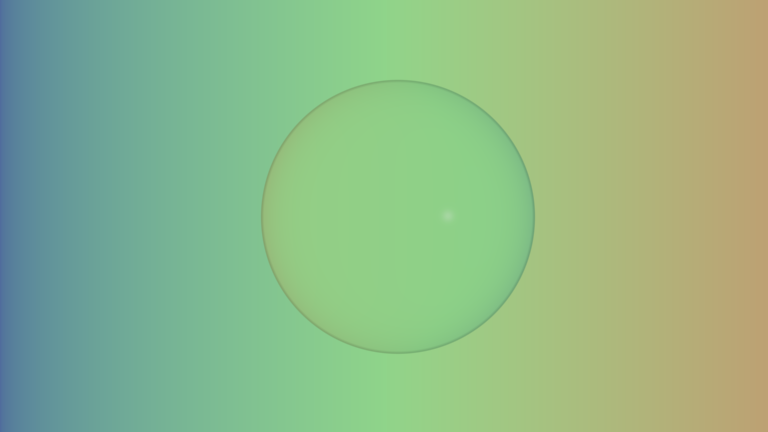
Write a Shadertoy shader that draws this background.

```glsl
const vec3 BLUE = vec3(0.31, 0.40, 0.61);
const vec3 GREEN = vec3(0.56, 0.83, 0.54);
const vec3 TAN = vec3(0.74, 0.63, 0.45);

// Horizontal gradient: fast rise out of blue, gentle fall into tan
vec3 backdrop(float x) {
    float left = clamp(2.0 * x, 0.0, 1.0);
    float right = clamp(2.0 * x - 1.0, 0.0, 1.0);
    vec3 cool = mix(BLUE, GREEN, pow(vec3(left), vec3(0.6, 0.43, 1.2)));
    vec3 warm = mix(GREEN, TAN, pow(vec3(right), vec3(0.8, 1.2, 1.0)));
    return x < 0.5 ? cool : warm;
}

// Glass ball: p is the position measured in ball radii
vec3 glassBall(vec2 p, vec2 glintPos, float glintSize) {
    float r = min(length(p), 1.0);
    float edge = pow(r, 8.0);

    // Flipped refraction, strongest near the silhouette
    float bend = p.x * (0.035 + 0.115 * edge);
    vec3 color = backdrop(0.518 - bend);

    // Soft shading towards the edge and a thin dark rim
    color *= 0.985 - 0.055 * edge;
    color *= 1.0 - 0.13 * smoothstep(0.975, 1.0, r);

    // Small specular glint
    vec2 q = (p - glintPos) / glintSize;
    return mix(color, vec3(0.9), 0.27 * exp(-dot(q, q)));
}

void mainImage(out vec4 fragColor, in vec2 fragCoord) {
    vec2 uv = fragCoord / iResolution.xy;
    vec2 pos = (fragCoord - 0.5 * iResolution.xy) / iResolution.y;
    float pixel = 1.0 / iResolution.y;

    vec2 ballCenter = vec2(0.0324, -0.002);
    float ballRadius = 0.317;
    vec2 p = (pos - ballCenter) / ballRadius;

    float dist = length(pos - ballCenter) - ballRadius;
    float coverage = 1.0 - smoothstep(-pixel, pixel, dist);
    vec3 ball = glassBall(p, vec2(0.365, 0.007), 0.042);

    fragColor = vec4(mix(backdrop(uv.x), ball, coverage), 1.0);
}
```
